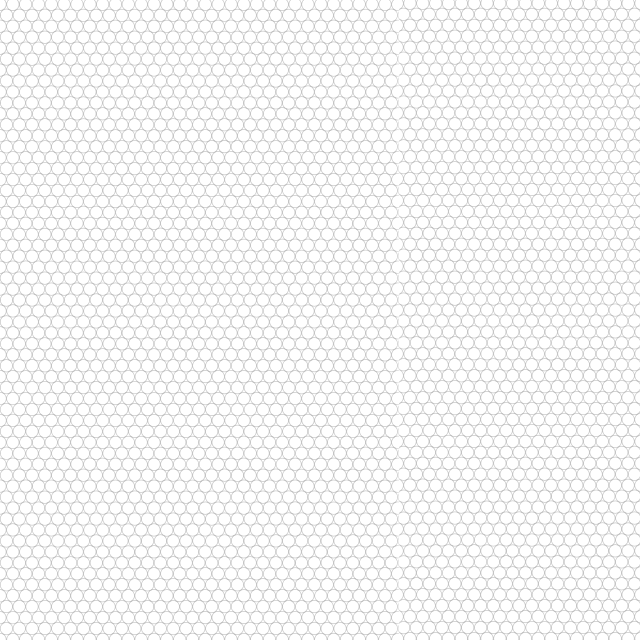
Write a Shadertoy shader that draws this pattern.

```glsl
#define PITCH vec2(0.02005, 0.01711)
#define FIRST_ROW 0.0068
#define RADIUS 0.00962
#define LINE_WIDTH 0.00105
#define INK vec3(0.765)
#define PAPER vec3(1.0)
#define SEAM_X 0.6235
#define SEAM_SHIFT vec2(-0.0010, -0.0015)
#define SEAM_FADE 0.005
#define JITTER 0.0003
#define TONE_VARIATION 0.12

float hash(vec2 p) {
    vec3 q = fract(vec3(p.xyx) * 0.1031);
    q += dot(q, q.yzx + 33.33);
    return fract((q.x + q.y) * q.z);
}

// Share of a pixel covered by a line whose centre lies at distance d
float lineCoverage(float d, float pixel) {
    float lo = max(d - 0.5 * pixel, -0.5 * LINE_WIDTH);
    float hi = min(d + 0.5 * pixel, 0.5 * LINE_WIDTH);
    return max(hi - lo, 0.0) / pixel;
}

// Staggered rows of nearly touching rings; y runs downwards
float ringLattice(vec2 p, float pixel) {
    float ink = 0.0;
    float nearestRow = floor((p.y - FIRST_ROW) / PITCH.y + 0.5);
    for (int j = -1; j <= 1; j++) {
        float row = nearestRow + float(j);
        float stagger = 0.5 * mod(row, 2.0);
        float nearestColumn = floor(p.x / PITCH.x - stagger + 0.5);
        for (int i = -1; i <= 1; i++) {
            vec2 id = vec2(nearestColumn + float(i), row);
            vec2 center = vec2(id.x + stagger, row) * PITCH + vec2(0.0, FIRST_ROW);
            center += JITTER * (vec2(hash(id + 11.0), hash(id + 47.0)) - 0.5);
            float tone = 1.0 + TONE_VARIATION * (hash(id + 83.0) - 0.5);
            ink += tone * lineCoverage(length(p - center) - RADIUS, pixel);
        }
    }
    return ink;
}

void mainImage(out vec4 fragColor, in vec2 fragCoord) {
    vec2 uv = fragCoord / iResolution.xy;
    float pixel = 1.0 / min(iResolution.x, iResolution.y);

    // The sheet right of the seam sits slightly out of register
    vec2 p = vec2(uv.x, 1.0 - uv.y);
    p -= SEAM_SHIFT * step(SEAM_X, uv.x);
    float ink = ringLattice(p, pixel);

    // Lines pale along the seam
    ink *= mix(0.6, 1.0, smoothstep(0.0, SEAM_FADE, abs(uv.x - SEAM_X)));

    fragColor = vec4(mix(PAPER, INK, clamp(ink, 0.0, 1.0)), 1.0);
}
```
